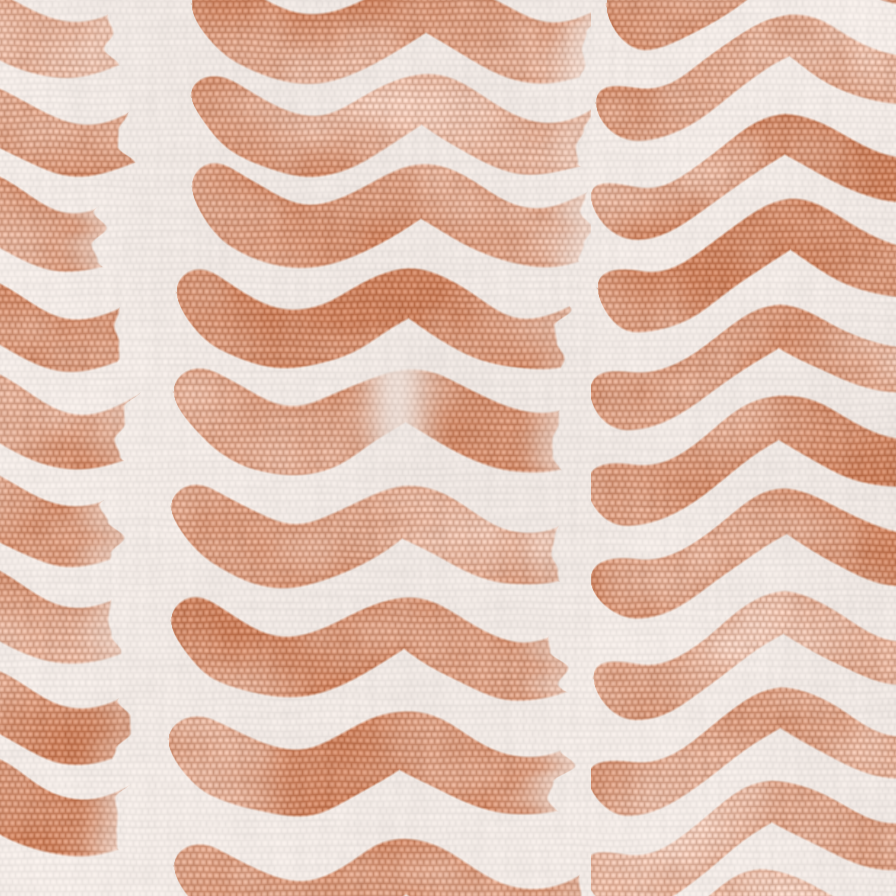
A WebGL 1 fragment shader for this pattern:

```glsl
precision highp float;
// Watercolour wave strokes in three columns on woven linen.
// Each stroke is bounded by a rounded crest above and a cusped curve below;
// hashes and noise vary its place, pigment and ragged right end.

#define STROKE_LENGTH 0.438
#define WAVE_PERIOD 0.6
#define CREST_HEIGHT 0.0234
#define BELLY_DEPTH 0.055
#define THREADS 140.0
#define WEAVE_DEPTH 0.17
#define DRY_ROW 4.0
#define LINEN vec3(0.935, 0.905, 0.888)
#define PALE_WASH vec3(0.925, 0.795, 0.735)
#define DEEP_WASH vec3(0.790, 0.500, 0.365)

uniform vec2 u_resolution;

const float PI = 3.14159265;

float hash(vec2 p) {
  return fract(sin(dot(p, vec2(127.1, 311.7))) * 43758.5453);
}

float noise(vec2 p) {
  vec2 i = floor(p), f = fract(p);
  f = f * f * (3.0 - 2.0 * f);
  return mix(mix(hash(i), hash(i + vec2(1, 0)), f.x),
             mix(hash(i + vec2(0, 1)), hash(i + vec2(1, 1)), f.x), f.y);
}

// Bump of one thread in an alternating weave, 0 at gaps to 1 on top
float weave(vec2 p) {
  vec2 g = p * THREADS;
  g += 0.35 * vec2(noise(p * 23.0), noise(p * 19.0 + 7.0));
  g.x += 0.5 * mod(floor(g.y), 2.0);
  vec2 s = sin(PI * fract(g));
  return s.x * s.y;
}

// Signed depth inside a stroke; u runs along it, v is height from its anchor
float strokeDepth(float u, float v, float tip, float lift, float girth) {
  float top = 0.018 + CREST_HEIGHT * cos(2.0 * PI * (u - 0.6) / WAVE_PERIOD) - 0.013 * u;
  float bottom = -0.026 - BELLY_DEPTH * abs(sin(PI * (u - 0.59) / WAVE_PERIOD));
  float middle = 0.5 * (top + bottom) + lift * smoothstep(0.1, 0.55, u);
  float q = 1.0 - clamp((u - tip) / 0.11, 0.0, 1.0);
  float halfWidth = 0.5 * (top - bottom) * girth * sqrt(1.0 - q * q);
  float depth = halfWidth - abs(v - middle);
  return min(depth, (u - tip) * STROKE_LENGTH);
}

// Pigment density along and across one stroke
float pigment(vec2 p, float u, float depth, float column, float row) {
  float seed = hash(vec2(row + 3.0, column * 5.0 + 1.0));
  float density = 0.45 + 0.3 * seed;
  density += 0.7 * (noise(p * vec2(8.0, 10.0) + seed * 40.0) - 0.5);
  density += 0.22 * (noise(p * 32.0 + seed * 17.0) - 0.5);
  density += 0.16 * exp(-max(depth, 0.0) / 0.004);
  density -= step(1.5, column) * 0.055 * max(row - 4.0, 0.0);
  return clamp(density, 0.0, 1.0);
}

void main() {
  vec2 p = gl_FragCoord.xy / u_resolution;
  float pixel = 1.0 / min(u_resolution.x, u_resolution.y);
  float column = step(0.172, p.x) + step(0.66, p.x);

  // Column layout: left start, first row, row pitch, growth of pitch
  vec4 layout = vec4(-0.306, 0.004, 0.1094, 0.0);
  float rows = 9.0, tip = 0.0, lift = 0.0, girth = 0.96;
  if (column > 1.5) {
    layout = vec4(0.629, -0.008, 0.1068, 0.0);
    rows = 11.0; tip = 0.1; lift = 0.055; girth = 0.82;
  } else if (column > 0.5) {
    layout = vec4(0.211, 0.013, 0.099, 0.0026);
  }

  float coverage = 0.0;
  float density = 0.0;
  vec2 wobble = vec2(noise(p * 14.0), noise(p * 14.0 + 31.0)) - 0.5;
  for (int i = 0; i < 11; i++) {
    float row = float(i);
    if (row >= rows) break;
    float a = hash(vec2(row, column + 11.0));
    float b = hash(vec2(row + 19.0, column));
    float anchor = 1.0 - layout.y - layout.z * row - layout.w * row * row;
    anchor += 0.01 * (a - 0.5);
    float start = layout.x - step(0.5, column) * 0.003 * row + 0.018 * (b - 0.5);
    float u = (p.x - start + 0.007 * wobble.x) / STROKE_LENGTH;
    float v = p.y - anchor + 0.009 * wobble.y;
    float depth = strokeDepth(u, v, tip, lift, girth + 0.16 * (a - 0.5));

    // Ragged dry-brush end
    float bristle = noise(vec2(row * 7.3 + column, p.y * 55.0));
    float finish = 1.0 + 0.04 * (b - 0.5) + 0.08 * (bristle - 0.5);
    float toEnd = (finish - u) * STROKE_LENGTH;
    depth = min(depth, toEnd);

    float wet = smoothstep(-0.001 - pixel, 0.001 + pixel, depth);
    wet *= mix(1.0, smoothstep(-0.005, 0.05, toEnd), 0.6 * a);
    float dry = (1.0 - step(0.5, abs(column - 1.0))) * (1.0 - step(0.5, abs(row - DRY_ROW)));
    wet *= 1.0 - 0.85 * dry * exp(-pow((u - 0.57) / 0.09, 2.0));
    if (wet > coverage) {
      coverage = wet;
      density = pigment(p, u, depth, column, row);
    }
  }

  // Linen ground, with slubs running both ways
  float thread = weave(p) - 0.405;
  float slub = noise(p * vec2(25.0, 260.0)) + noise(p * vec2(260.0, 25.0)) - 1.0;
  vec3 ground = LINEN * (1.0 + 0.05 * thread + 0.022 * slub);
  ground -= 0.025 * (noise(p * 4.0) - 0.5);

  vec3 wash = mix(PALE_WASH, DEEP_WASH, density);
  wash += thread * WEAVE_DEPTH * vec3(0.8, 1.0, 1.1) + 0.035 * slub;
  gl_FragColor = vec4(mix(ground, wash, coverage), 1.0);
}
```
